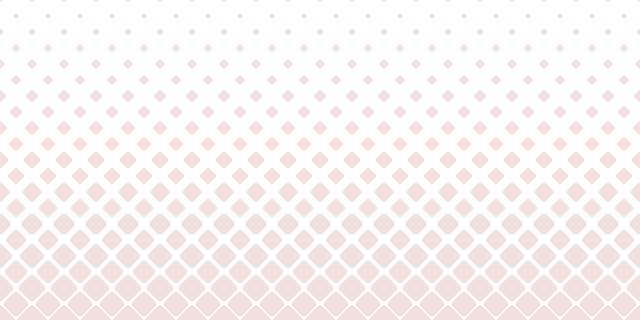
This pattern is drawn by a WebGL 2 fragment shader. Its source:

```glsl
#version 300 es
precision highp float;
// A halftone of pale pink rounded diamonds on white, growing towards the bottom.
// Two interleaved lattices, for even and odd rows, are each folded to the
// nearest diamond; its size follows from the row number.

uniform vec2 u_resolution;
out vec4 fragColor;

// Signed distance to a square of given half side with rounded corners
float roundedSquare(vec2 p, float halfSide, float radius) {
    vec2 d = abs(p) - halfSide + radius;
    return length(max(d, 0.0)) + min(max(d.x, d.y), 0.0) - radius;
}

void main() {
    // Twenty row steps span the height, counted from the top
    float pixel = 20.0 / u_resolution.y;
    vec2 p = vec2(gl_FragCoord.x, u_resolution.y - gl_FragCoord.y) * pixel;

    float coverage = 0.0;
    for (int i = 0; i < 2; i++) {
        float parity = float(i);

        // Nearest diamond centre of this lattice
        vec2 center = 2.0 * floor((p - parity) * 0.5 + 0.5) + parity;
        vec2 q = p - center;

        // Even rows start slightly smaller but grow faster than odd rows
        float reach = mix(0.155 + 0.0430 * center.y,
                          0.165 + 0.0365 * center.y, parity);

        // Turn by 45 degrees so that the square stands on its corner
        vec2 turned = vec2(q.x + q.y, q.y - q.x) * 0.70711;
        float dist = roundedSquare(turned, reach * 0.70711, reach * 0.26);
        coverage = max(coverage, clamp(0.5 - dist / pixel, 0.0, 1.0));
    }

    vec3 paper = vec3(1.0);
    vec3 blush = vec3(0.95, 0.88, 0.88);
    fragColor = vec4(mix(paper, blush, coverage), 1.0);
}
```
